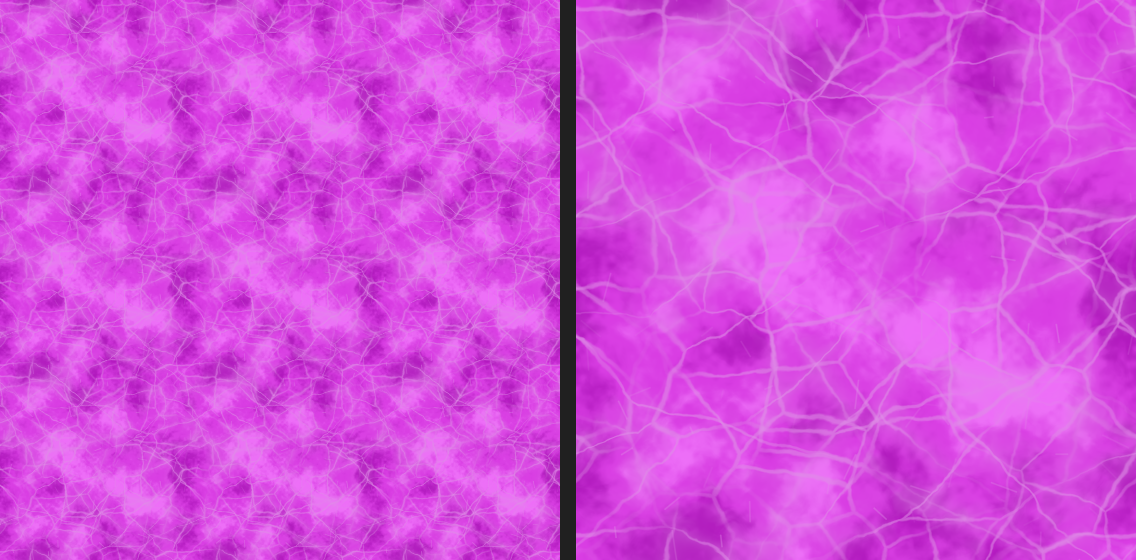
Left, the full canvas; right, a detail of the centre.
Give the GLSL for this texture, as a Shadertoy shader.

```glsl
// Magenta crystal marble: cloudy colour under a web of pale, translucent veins.
#define REPEATS 3.0
#define DARK vec3(0.69, 0.09, 0.74)
#define MID vec3(0.85, 0.24, 0.89)
#define BRIGHT vec3(0.93, 0.43, 0.97)
#define VEIN vec3(0.87, 0.56, 0.90)
#define VEIN_WIDTH 0.0065
#define VEIN_STRENGTH 0.56
#define HALO_WIDTH 0.02
#define HALO_STRENGTH 0.3
#define WARP 0.06
#define FIBRE_CELLS 11.0

float hash(vec2 p) {
    return fract(sin(dot(p, vec2(127.1, 311.7))) * 43758.5453);
}

vec2 hash2(vec2 p) {
    return vec2(hash(p), hash(p + 17.3));
}

// Value noise with n cells per tile; it wraps at the tile border.
float noise(vec2 t, float n, float seed) {
    vec2 p = t * n, i = floor(p), f = fract(p);
    f = f * f * (3.0 - 2.0 * f);
    vec2 a = mod(i, n) + seed, b = mod(i + 1.0, n) + seed;
    return mix(mix(hash(a), hash(vec2(b.x, a.y)), f.x),
               mix(hash(vec2(a.x, b.y)), hash(b), f.x), f.y);
}

float fbm(vec2 t, float n, float seed) {
    float sum = 0.0, amp = 0.5;
    for (int k = 0; k < 5; k++) {
        sum += amp * noise(t, n, seed + float(k) * 7.7);
        n *= 2.0;
        amp *= 0.5;
    }
    return sum / 0.96875;
}

// Distance to the nearest wrapped Voronoi border, in tile units.
float borderDistance(vec2 t, float n, float seed) {
    vec2 p = t * n, cell = floor(p), f = fract(p);
    vec2 nearest = vec2(0.0), nearestCell = vec2(0.0);
    float best = 8.0;
    for (int y = -1; y <= 1; y++)
    for (int x = -1; x <= 1; x++) {
        vec2 g = vec2(x, y);
        vec2 r = g + hash2(mod(cell + g, n) + seed) - f;
        if (dot(r, r) < best) {
            best = dot(r, r);
            nearest = r;
            nearestCell = g;
        }
    }
    float d = 8.0;
    for (int y = -2; y <= 2; y++)
    for (int x = -2; x <= 2; x++) {
        vec2 g = nearestCell + vec2(x, y);
        vec2 r = g + hash2(mod(cell + g, n) + seed) - f;
        vec2 gap = r - nearest;
        if (dot(gap, gap) > 0.0001) d = min(d, dot(0.5 * (nearest + r), normalize(gap)));
    }
    return d / n;
}

// Short, thin fibres scattered one per cell.
float fibres(vec2 t, float aa) {
    vec2 p = t * FIBRE_CELLS, cell = floor(p);
    float cover = 0.0;
    for (int y = -1; y <= 1; y++)
    for (int x = -1; x <= 1; x++) {
        vec2 g = cell + vec2(x, y), id = mod(g, FIBRE_CELLS) + 71.0;
        float angle = 6.2832 * hash(id + 3.1);
        vec2 dir = vec2(cos(angle), sin(angle)), q = p - g - hash2(id);
        float reach = mix(0.06, 0.3, hash(id + 5.9));
        float d = length(q - dir * clamp(dot(q, dir), -reach, reach)) / FIBRE_CELLS;
        cover = max(cover, hash(id + 9.4) * (1.0 - smoothstep(0.0, 0.0015 + aa, d)));
    }
    return cover;
}

void mainImage(out vec4 fragColor, in vec2 fragCoord) {
    vec2 t = fragCoord / iResolution.xy * REPEATS;
    float aa = 0.75 * REPEATS / iResolution.y;

    // Wrapping distortion, broad and fine
    vec2 broad = vec2(fbm(t, 4.0, 11.0), fbm(t, 4.0, 23.0)) - 0.5;
    vec2 fine = vec2(fbm(t, 18.0, 37.0), fbm(t, 18.0, 41.0)) - 0.5;

    // Cloudy base with blotchy mottling and grain
    vec2 s = t + 0.1 * broad + 0.05 * fine;
    float tone = 0.44 + 1.25 * (fbm(s, 5.0, 53.0) - 0.5) + 0.6 * (noise(s, 7.0, 59.0) - 0.5);
    tone += 0.5 * (fbm(s, 20.0, 61.0) - 0.5) + 0.14 * (noise(t, 80.0, 67.0) - 0.5);
    vec3 color = mix(DARK, MID, smoothstep(0.05, 0.52, tone));
    color = mix(color, BRIGHT, smoothstep(0.52, 0.95, tone));

    // Overlaid vein webs; opposite integer shears stretch the first two diagonally
    for (int k = 0; k < 4; k++) {
        float layer = float(k), seed = 83.0 + 13.0 * layer;
        float shear = k == 0 ? 1.0 : (k == 1 ? -1.0 : 0.0);
        vec2 v = t + WARP * broad + 0.024 * fine;
        v.x += shear * v.y;
        float d = borderDistance(v, 3.0 + layer, seed);
        float fade = smoothstep(0.25, 0.7, noise(t, 7.0, seed + 2.0));
        float width = VEIN_WIDTH * mix(0.3, 1.0, noise(t, 11.0, seed + 4.0));
        float line = 1.0 - smoothstep(width * 0.5 - aa, width + aa, d);
        float shard = smoothstep(0.46, 0.58, fbm(s, 9.0, seed + 6.0));
        color = mix(color, VEIN, HALO_STRENGTH * shard * exp(-d / HALO_WIDTH));
        color = mix(color, VEIN, VEIN_STRENGTH * mix(0.2, 1.0, fade) * line);
    }

    color = mix(color, VEIN, 0.4 * fibres(t, aa));
    fragColor = vec4(color, 1.0);
}
```
